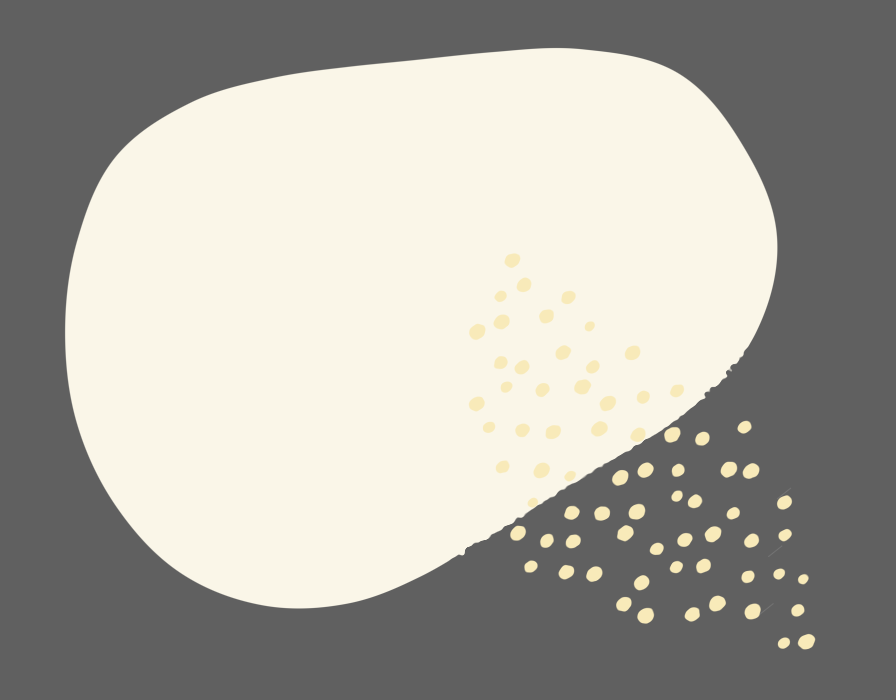
This background is drawn by a WebGL 1 fragment shader. Its source:

```glsl
precision highp float;
// Cream rounded blob on charcoal, with a scatter of pale yellow dots crossing its torn edge.
uniform vec2 u_resolution;

// Lengths are in percent of the canvas height.
const vec2 CANVAS = vec2(128.0, 100.0);
const vec2 BLOB_CENTER = vec2(60.0, 52.5);
const float KNOTS = 24.0;
const float DOT_SPACING = 5.1;

const vec3 CHARCOAL = vec3(0.376);
const vec3 CREAM = vec3(0.98, 0.965, 0.91);
const vec3 YELLOW = vec3(0.973, 0.918, 0.725);
const vec3 SCRATCH_GRAY = vec3(0.52);

float hash(vec2 p) {
  return fract(sin(dot(p, vec2(127.1, 311.7))) * 43758.5453);
}

float valueNoise(vec2 p) {
  vec2 cell = floor(p);
  vec2 f = fract(p);
  f = f * f * (3.0 - 2.0 * f);
  float low = mix(hash(cell), hash(cell + vec2(1.0, 0.0)), f.x);
  float high = mix(hash(cell + vec2(0.0, 1.0)), hash(cell + 1.0), f.x);
  return mix(low, high, f.y);
}

// Coverage of a shape from its signed distance.
float cover(float dist, float softness) {
  return 1.0 - smoothstep(-softness, softness, dist);
}

// Share of four neighbouring knots in a periodic Catmull-Rom curve.
float knotSum(float t, float first, vec4 radii) {
  vec4 offset = t - first - vec4(0.0, 1.0, 2.0, 3.0);
  vec4 d = abs(mod(offset + 0.5 * KNOTS, KNOTS) - 0.5 * KNOTS);
  d = min(d, 2.0);
  vec4 inner = 1.0 + d * d * (1.5 * d - 2.5);
  vec4 outer = 2.0 + d * (-4.0 + d * (2.5 - 0.5 * d));
  return dot(mix(inner, outer, step(1.0, d)), radii);
}

// Radius of the blob at knot position t, counterclockwise from the right.
float blobRadius(float t) {
  return knotSum(t, 0.0, vec4(48.0, 52.8, 53.3, 52.3))
       + knotSum(t, 4.0, vec4(46.7, 41.5, 39.0, 39.3))
       + knotSum(t, 8.0, vec4(42.0, 46.4, 50.2, 50.7))
       + knotSum(t, 12.0, vec4(50.7, 50.7, 50.0, 48.5))
       + knotSum(t, 16.0, vec4(45.0, 40.1, 34.9, 31.2))
       + knotSum(t, 20.0, vec4(30.0, 30.7, 34.0, 40.5));
}

float blobDistance(vec2 p) {
  vec2 q = p - BLOB_CENTER;
  float t = mod(atan(q.y, q.x) / 6.28318 * KNOTS, KNOTS);
  // The lower right side is torn, most of all at its two ends.
  float torn = smoothstep(18.4, 18.8, t) * (1.0 - smoothstep(23.6, 23.9, t));
  float strength = mix(0.4, 1.0, smoothstep(1.2, 2.2, abs(t - 21.2)));
  float ragged = (valueNoise(p * 1.3) - 0.5) * torn * strength;
  return length(q) - blobRadius(t) - ragged;
}

// Positive inside the slanted region that holds the dots.
float dotZone(vec2 p) {
  float left = p.x - 67.3 - 0.35 * max(0.0, 40.0 - p.y);
  float right = 115.3 - p.x;
  float top = 67.5 - 0.72 * (p.x - 67.5) - p.y;
  float bottom = p.y - max(8.0, 15.5 - 0.3 * (p.x - 79.0));
  return min(min(left, right), min(top, bottom));
}

// Leaning ovals on a staggered, jittered grid.
float dotCover(vec2 p, float softness) {
  vec2 home = floor(p / DOT_SPACING);
  float total = 0.0;
  for (int j = -1; j <= 1; j++) {
    for (int i = -1; i <= 1; i++) {
      vec2 cell = home + vec2(float(i), float(j));
      vec2 jitter = 0.22 + 0.56 * vec2(hash(cell), hash(cell + 37.0));
      jitter.x += 0.5 * mod(cell.y, 2.0) - 0.25;
      vec2 center = (cell + jitter) * DOT_SPACING;
      float size = mix(0.7, 1.15, sqrt(hash(cell + 71.0)));
      vec2 q = p - center;
      vec2 leaning = vec2(0.8 * q.x + 0.6 * q.y, 0.8 * q.y - 0.6 * q.x);
      float wobble = 0.16 * (valueNoise(p * 1.6) - 0.5);
      float dist = length(leaning * vec2(0.9, 1.1)) - size + wobble;
      total = max(total, step(0.0, dotZone(center)) * cover(dist, softness));
    }
  }
  return total;
}

// Faint short strokes near the right edge of the dots.
float scratchCover(vec2 p, float softness) {
  float total = 0.0;
  for (int i = 0; i < 3; i++) {
    vec2 q = p - mix(vec2(109.5, 13.0), vec2(112.0, 29.5), float(i) * 0.5);
    vec2 along = vec2(0.78, 0.62);
    float s = clamp(dot(q, along), -1.2, 1.2);
    total = max(total, cover(length(q - along * s) - 0.06, softness));
  }
  return total;
}

void main() {
  vec2 p = gl_FragCoord.xy / u_resolution * CANVAS;
  float softness = 0.8 * CANVAS.y / u_resolution.y;

  vec3 color = mix(CHARCOAL, SCRATCH_GRAY, 0.6 * scratchCover(p, softness));
  color = mix(color, CREAM, cover(blobDistance(p), softness));
  color = mix(color, YELLOW, dotCover(p, softness));
  gl_FragColor = vec4(color, 1.0);
}
```
